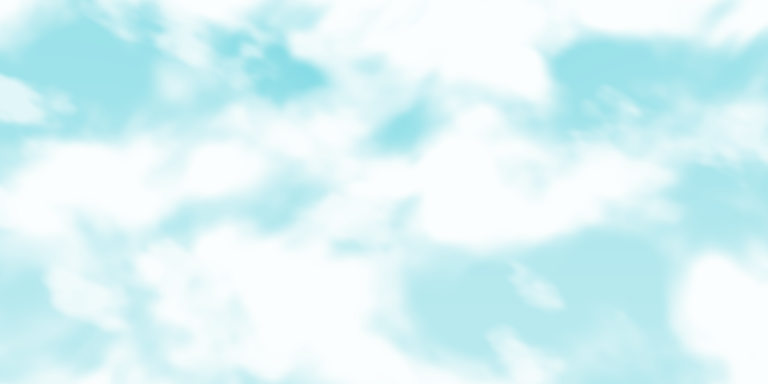
This texture is drawn by a WebGL 2 fragment shader. Its source:

```glsl
#version 300 es
precision highp float;

uniform vec2 u_resolution;
out vec4 fragColor;

float hash(vec2 cell) {
    vec3 q = fract(vec3(cell.xyx) * 0.1031);
    q += dot(q, q.yzx + 33.33);
    return fract((q.x + q.y) * q.z);
}

float valueNoise(vec2 p) {
    vec2 cell = floor(p);
    vec2 f = fract(p);
    vec2 w = f * f * f * (f * (f * 6.0 - 15.0) + 10.0);
    float low = mix(hash(cell), hash(cell + vec2(1.0, 0.0)), w.x);
    float high = mix(hash(cell + vec2(0.0, 1.0)), hash(cell + 1.0), w.x);
    return mix(low, high, w.y);
}

// Rotated octaves, normalised to the range 0 to 1
float fbm(vec2 p) {
    float sum = 0.0, total = 0.0, amplitude = 1.0;
    for (int i = 0; i < 4; i++) {
        sum += amplitude * valueNoise(p);
        total += amplitude;
        amplitude *= 0.46;
        p = mat2(1.6, 1.2, -1.2, 1.6) * p + 17.3;
    }
    return sum / total;
}

// Clear gap near the top of the sky
float clearing(vec2 p) {
    vec2 d = (p - vec2(0.98, 0.97)) * vec2(1.0, 1.2);
    return exp(-9.0 * dot(d, d));
}

// Undulating cloud banks broken up by warped noise
float cloudDensity(vec2 p) {
    vec2 warp = vec2(valueNoise(p * 3.5 + 5.2), valueNoise(p * 3.5 + 41.7)) - 0.5;
    float bankHeight = 0.53 + 0.12 * cos(4.5 * (p.x - 1.95));
    float bank = cos(13.5 * (p.y - bankHeight + 0.12 * warp.x));
    float billows = fbm((p + 0.11 * warp) * vec2(2.9, 3.5) + 8.4);
    return billows + 0.09 * bank - 0.22 * clearing(p);
}

void main() {
    vec2 p = gl_FragCoord.xy / u_resolution.y;

    // Sky, paler towards the horizon
    vec3 sky = mix(vec3(0.72, 0.915, 0.935), vec3(0.61, 0.885, 0.915), smoothstep(0.1, 1.0, p.y));
    sky = mix(sky, vec3(0.43, 0.835, 0.88), 0.85 * clearing(p));

    // Lit upper rims and fading undersides
    float density = cloudDensity(p);
    float rim = density - cloudDensity(p + vec2(0.015, 0.055));
    float cover = smoothstep(0.25, 0.66, density + 0.35 * rim);

    // Small bright wisps
    float wispNoise = fbm(p * vec2(4.2, 6.5) + vec2(0.0, 2.0 * p.x) + 63.1);
    float wisps = 0.7 * smoothstep(0.62, 0.82, wispNoise);
    cover = mix(cover, 1.0, wisps);

    fragColor = vec4(mix(sky, vec3(0.985, 0.995, 0.995), cover), 1.0);
}
```
